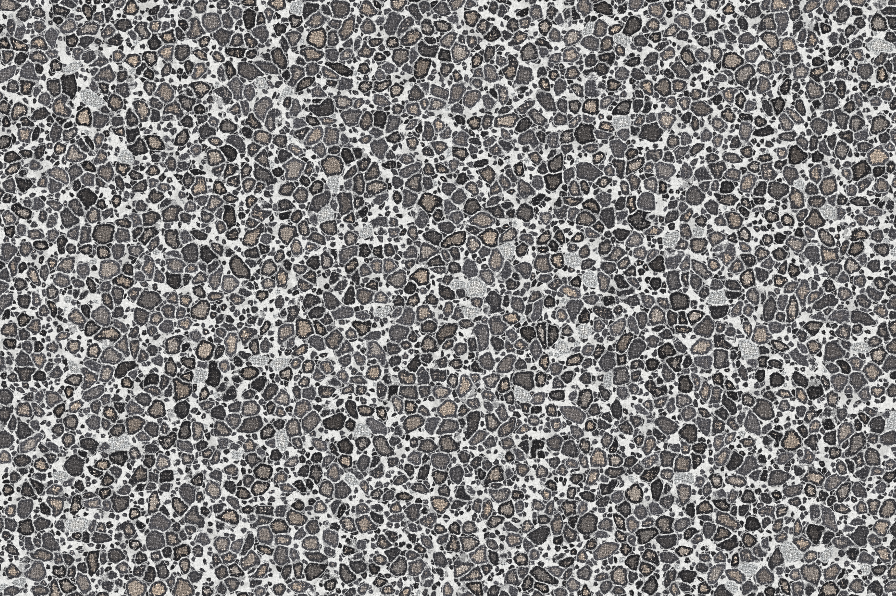
This texture is drawn by a Shadertoy shader. Its source:

```glsl
// Exposed pebble aggregate: dark, worn pebbles set tightly in pale cement.
// Jittered cells each hold a lobed ellipse; neighbours are split along their
// bisectors, finer chips fill the gaps, and layered sines mottle the surface.
#define PEBBLE_ROWS 37.0
#define CHIP_SCALE 2.1
#define CHIP_SIZE 0.74
#define JITTER 0.85
#define MIN_RADIUS 0.37
#define MAX_RADIUS 0.70
#define ELONGATION 2.1
#define GAP 0.045
#define MOTTLE_SCALE 9.0
#define CEMENT vec3(0.91, 0.91, 0.90)
#define DARK_STONE vec3(0.17, 0.17, 0.18)
#define TAN_STONE vec3(0.68, 0.63, 0.59)

struct Pebble {
    float edge;   // signed distance to the outline, negative inside
    vec3 traits;  // random values used for the colour
};

vec3 hash3(vec2 p) {
    vec3 q = fract(vec3(p.xyx) * vec3(0.1031, 0.1030, 0.0973));
    q += dot(q, q.yxz + 33.33);
    return fract((q.xxy + q.yzz) * q.zyx);
}

// Layered, warped sines, roughly -1 to 1
float mottle(vec2 p) {
    float sum = 0.0, weight = 0.5;
    for (int i = 0; i < 4; i++) {
        p = mat2(0.8, 0.6, -0.6, 0.8) * p * 1.7 + 1.1 * sin(p.yx * 0.9 + 2.0);
        sum += weight * sin(p.x) * sin(p.y);
        weight *= 0.7;
    }
    return sum;
}

// Signed distance to one lobed, turned ellipse
float stoneDistance(vec2 offset, vec3 shape, float size) {
    float turn = shape.x * 3.14159;
    float stretch = sqrt(mix(1.0, ELONGATION, shape.z * shape.z));
    vec2 local = mat2(cos(turn), -sin(turn), sin(turn), cos(turn)) * offset;
    local *= vec2(1.0 / stretch, stretch);
    float angle = atan(local.y, local.x);
    float lobes = 0.08 * sin(angle * 3.0 + shape.y * 40.0)
                + 0.05 * sin(angle * 5.0 + shape.z * 50.0);
    float radius = size * mix(MIN_RADIUS, MAX_RADIUS, shape.y * shape.y);
    return length(local) * (1.0 + lobes) - radius;
}

Pebble findPebble(vec2 p, float size, float seed) {
    float nearest = 9.0, second = 9.0;
    vec3 traits = vec3(0.0);
    vec2 home = floor(p);
    for (int y = -2; y <= 2; y++)
    for (int x = -2; x <= 2; x++) {
        vec2 cell = home + vec2(x, y);
        vec3 rnd = hash3(cell + seed);
        vec3 shape = hash3(cell + seed + 171.0);
        vec2 center = cell + 0.5 + (rnd.xy - 0.5) * JITTER;
        float d = stoneDistance(p - center, shape, size);
        if (d < nearest) {
            second = nearest;
            nearest = d;
            traits = hash3(cell + seed + 413.0);
        } else {
            second = min(second, d);
        }
    }
    return Pebble(max(nearest, GAP - 0.5 * (second - nearest)), traits);
}

// Dark rim, worn lighter core and glossy flecks
vec3 stoneColor(Pebble stone, float grain, float fineGrain) {
    vec3 rim = DARK_STONE * mix(0.8, 1.9, stone.traits.x);
    float worn = smoothstep(0.10, 0.24, -stone.edge + 0.14 * grain);
    float paleness = mix(0.15, 1.0, stone.traits.y);
    vec3 warmth = mix(vec3(0.95, 0.98, 1.0), vec3(1.03, 1.0, 0.95), stone.traits.z);
    vec3 color = mix(rim, TAN_STONE * warmth, worn * paleness);
    color = mix(color, vec3(0.76, 0.77, 0.77), 0.8 * step(0.97, stone.traits.z));
    color *= 1.0 + 0.45 * fineGrain;
    return color + 0.22 * smoothstep(0.30, 0.75, grain);
}

vec3 cementColor(float grain, float fineGrain, float stain) {
    vec3 color = CEMENT * (1.0 + 0.07 * grain + 0.08 * fineGrain);
    color -= 0.10 * smoothstep(0.0, 0.7, stain);
    return color - 0.30 * smoothstep(0.50, 0.85, fineGrain);
}

void mainImage(out vec4 fragColor, in vec2 fragCoord) {
    vec2 p = fragCoord / iResolution.y * PEBBLE_ROWS + 50.0;
    float blur = 0.7 * PEBBLE_ROWS / iResolution.y;

    float grain = mottle(p * MOTTLE_SCALE);
    float fineGrain = mottle(p.yx * MOTTLE_SCALE * 1.6 + 17.0);
    float patches = mottle(p * 0.25);

    // Large pebbles, sparser in some patches, with slightly rough outlines
    Pebble pebble = findPebble(p, 1.0 + 0.12 * patches, 0.0);
    pebble.edge += 0.035 * grain;

    // Small chips confined to the cement between them
    Pebble chip = findPebble(p * CHIP_SCALE, CHIP_SIZE, 230.0);
    chip.edge = max(chip.edge / CHIP_SCALE + 0.03 * grain, GAP - pebble.edge);

    vec3 color = cementColor(grain, fineGrain, mottle(p * 0.9 + 5.0));
    color = mix(color, stoneColor(chip, grain, fineGrain),
                smoothstep(blur, -blur, chip.edge));
    color = mix(color, stoneColor(pebble, grain, fineGrain),
                smoothstep(blur, -blur, pebble.edge));
    fragColor = vec4(clamp(color, 0.0, 1.0), 1.0);
}
```
